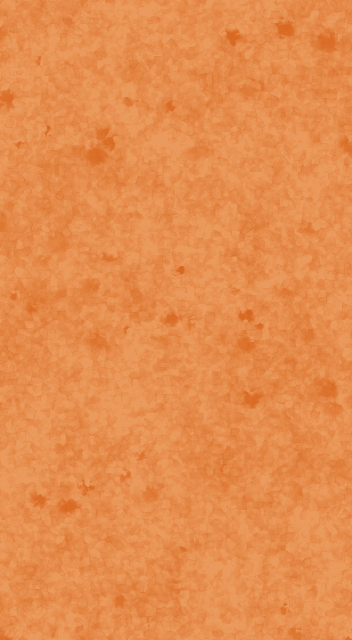
A WebGL 1 fragment shader for this texture:

```glsl
precision highp float;
// Packed orange crystals: layers of soft cellular noise give translucent clumps
// and grains with tilted facets and dark creases; layered sines add clouds of
// many sizes, and scattered stains add small, deeper orange patches.

uniform vec2 u_resolution;

vec2 hash2(vec2 cell) {
  vec3 q = fract(cell.xyx * vec3(0.1031, 0.1030, 0.0973));
  q += dot(q, q.yzx + 33.33);
  return fract((q.xx + q.yz) * q.zy);
}

// Returns grain tone (x), gap to the neighbouring grain (y), grain id (z).
vec3 grains(vec2 p) {
  vec2 base = floor(p);
  float nearest = 9.0, second = 9.0, id = 0.0;
  float toneSum = 0.0, weightSum = 0.0;
  for (int j = -1; j <= 1; j++) {
    for (int i = -1; i <= 1; i++) {
      vec2 cell = base + vec2(float(i), float(j));
      vec2 offset = p - cell - 0.1 - 0.8 * hash2(cell);
      vec2 look = hash2(cell + 57.0);
      float angle = 6.2832 * look.y;
      float d = length(offset);

      // Each grain has its own tone, a tilted facet and rarely a pale glint.
      float tone = look.x - 0.5 + 0.5 * dot(offset, vec2(cos(angle), sin(angle)));
      tone += 0.6 * step(0.985, look.y);
      float weight = exp(-26.0 * d);
      toneSum += tone * weight;
      weightSum += weight;

      if (d < nearest) {
        second = nearest;
        nearest = d;
        id = look.y;
      } else {
        second = min(second, d);
      }
    }
  }
  return vec3(toneSum / weightSum, second - nearest, id);
}

// Uneven light and dark areas, from broad drifts to clumps of a few grains.
float clouds(vec2 p) {
  float sum = 0.0, amplitude = 0.5;
  for (int i = 0; i < 6; i++) {
    p = mat2(0.8, 0.6, -0.6, 0.8) * p * 1.7 + 1.3;
    sum += amplitude * sin(p.x + 1.4 * sin(p.y)) * cos(0.8 * p.y + sin(p.x));
    amplitude *= 0.87;
  }
  return sum;
}

// Scattered soft-edged patches, mostly small, of varied strength.
float stains(vec2 p) {
  vec2 base = floor(p);
  float cover = 0.0;
  for (int j = -1; j <= 1; j++) {
    for (int i = -1; i <= 1; i++) {
      vec2 cell = base + vec2(float(i), float(j));
      vec2 look = hash2(cell + 191.0);
      vec2 offset = p - cell - hash2(cell + 23.0);
      float radius = 0.2 + 0.35 * look.y * look.y;
      float strength = step(0.76, look.x) * (0.25 + 0.75 * hash2(cell + 77.0).x);
      float blot = 1.0 - smoothstep(0.35 * radius, radius, length(offset * vec2(0.9, 1.1)));
      cover = max(cover, strength * blot);
    }
  }
  return cover;
}

void main() {
  vec2 p = gl_FragCoord.xy / u_resolution.x;

  // Bend the grid so that grains vary in shape and size.
  vec2 bent = p + 0.003 * sin(p.yx * 61.0 + 2.0 * sin(p * 37.0));
  vec3 clump = grains(bent * 25.0 + 11.0);
  vec3 coarse = grains(bent * 43.0);
  vec3 fine = grains(bent * 76.0 + 31.0);

  float tone = 0.32 + 0.6 * clump.x + 1.1 * coarse.x + 1.0 * fine.x + 0.75 * clouds(p * 5.0);
  float crease = coarse.z * (1.0 - smoothstep(0.0, 0.2, coarse.y));
  crease += 0.6 * fine.z * (1.0 - smoothstep(0.0, 0.22, fine.y));
  tone -= 0.9 * crease;

  // Tone runs from deep to pale orange; stains follow the grain outlines.
  vec3 color = vec3(0.90, 0.55, 0.30) + clamp(tone, -1.8, 1.2) * vec3(0.018, 0.046, 0.055);
  float stain = stains(p * 13.0 + 0.22 * vec2(coarse.x, fine.x));
  color = mix(color, vec3(0.84, 0.38, 0.10), 0.85 * stain);

  gl_FragColor = vec4(color, 1.0);
}
```
